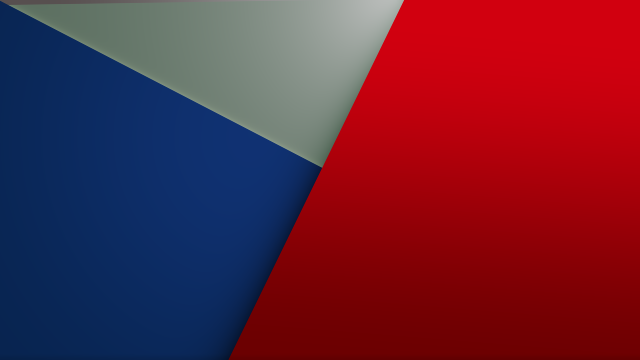
A WebGL 1 fragment shader for this background:

```glsl
precision highp float;
// Overlapping sheets of coloured paper: a pale panel under a thin grey strip,
// a blue sheet over its lower left and a red sheet over the right side.
// Each sheet is a half-plane with its own gradient, edge light and soft shadow.

uniform vec2 u_resolution;

// Signed distance to the line a-b, positive on the right when going from a to b.
float sideOf(vec2 p, vec2 a, vec2 b) {
  vec2 d = normalize(b - a);
  return dot(p - a, vec2(d.y, -d.x));
}

// Smooth coverage of the positive side of an edge.
float cover(float dist, float pixel) {
  return smoothstep(-0.6 * pixel, 0.6 * pixel, dist);
}

// Falloff of a shadow or glow outside a sheet whose edge distance is given.
float falloff(float dist, float width) {
  return exp(-max(-dist, 0.0) / width);
}

vec3 palePanel(vec2 p) {
  vec3 sage = vec3(0.31, 0.395, 0.33);
  vec3 silver = vec3(0.78);
  float light = exp(-2.2 * distance(p, vec2(1.1, 1.0)));
  return mix(sage, silver, light);
}

vec3 blueSheet(vec2 p) {
  vec3 royal = vec3(0.062, 0.195, 0.45);
  vec3 navy = vec3(0.03, 0.14, 0.31);
  return mix(royal, navy, smoothstep(0.0, 1.05, distance(p, vec2(0.75, 0.62))));
}

vec3 redSheet(vec2 p) {
  vec3 maroon = vec3(0.42, 0.0, 0.004);
  vec3 scarlet = vec3(0.82, 0.0, 0.06);
  float height = p.y + 0.08 * (p.x - 1.2);
  return mix(maroon, scarlet, smoothstep(-0.05, 0.95, height));
}

void main() {
  vec2 p = gl_FragCoord.xy / u_resolution.y;
  float pixel = 1.0 / u_resolution.y;

  // Edges of the three sheets
  float stripEdge = sideOf(p, vec2(0.0, 0.986), vec2(0.9, 1.0));
  float blueEdge = sideOf(p, vec2(0.0, 0.998), vec2(0.8935, 0.5347));
  float redEdge = sideOf(p, vec2(0.6343, 0.0), vec2(1.1227, 1.0));

  // Pale panel with a lit rim along the blue sheet, below the grey strip
  vec3 panel = palePanel(p);
  panel += vec3(0.10, 0.10, 0.07) * falloff(blueEdge, 0.008);
  vec3 strip = mix(vec3(0.34, 0.31, 0.31), vec3(0.64), smoothstep(0.1, 1.0, p.x));
  vec3 color = mix(strip, panel, cover(stripEdge, pixel));

  // Shadow of the red sheet on the panel, tinted green and fading upwards
  float panelShade = falloff(redEdge, 0.035) * mix(1.0, 0.45, smoothstep(0.6, 1.0, p.y));
  color *= 1.0 - vec3(0.36, 0.26, 0.33) * panelShade;

  // Blue sheet with a deeper shadow beside the red edge
  vec3 blue = blueSheet(p) * (1.0 - 0.5 * falloff(redEdge, 0.04));
  color = mix(color, blue, cover(blueEdge, pixel));

  // Red sheet on top
  color = mix(color, redSheet(p), cover(redEdge, pixel));

  // Slight darkening along the bottom
  color *= mix(0.9, 1.0, smoothstep(0.0, 0.02, p.y));
  gl_FragColor = vec4(color, 1.0);
}
```
